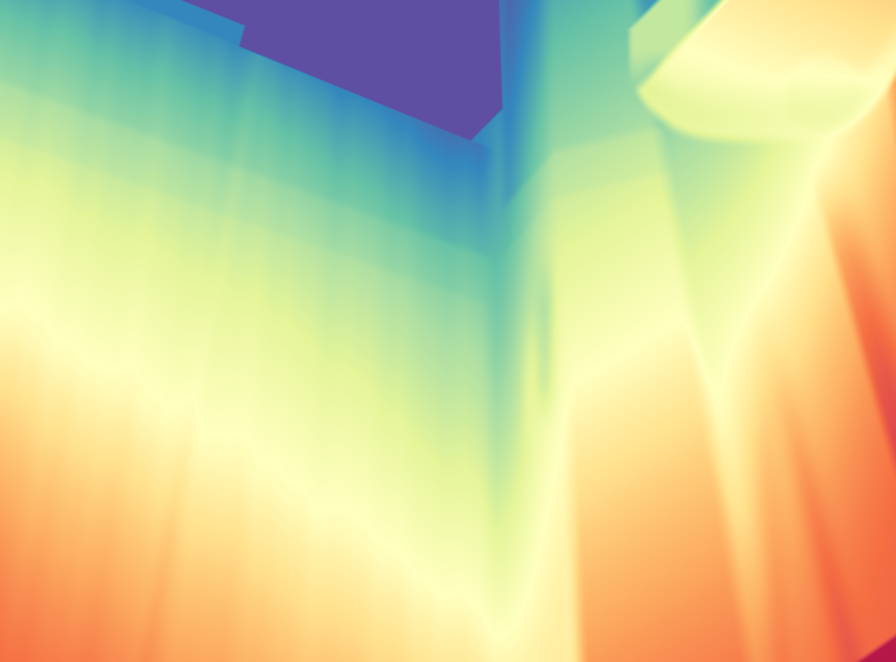
This texture map is drawn by a WebGL 1 fragment shader. Its source:

```glsl
precision highp float;
// Draws a spectral depth map of a building corner: two walls, open sky and a lamp hood.
uniform vec2 u_resolution;

#define CORNER_X 0.545
#define CORNER_BLUR 0.012
#define SKY_DEPTH 1.0
#define EAVES_DEPTH 0.9
#define BAND_STEP 0.018
#define CORNICE_STEP 0.03
#define STREAK 0.005
#define WEDGE_DEPTH 0.09

// Smooth step of half width w around zero
float soft(float v, float w) { return smoothstep(-w, w, v); }

// Bell-shaped ridge of width w
float ridge(float v, float w) { return exp(-v * v / (w * w)); }

// Spectral ramp: near is crimson, far is violet
vec3 spectral(float d) {
  float k = clamp(d, 0.0, 1.0) * 10.0;
  vec3 c = mix(vec3(0.62, 0.0, 0.26), vec3(0.84, 0.24, 0.31), clamp(k, 0.0, 1.0));
  c = mix(c, vec3(0.96, 0.43, 0.26), clamp(k - 1.0, 0.0, 1.0));
  c = mix(c, vec3(0.99, 0.68, 0.38), clamp(k - 2.0, 0.0, 1.0));
  c = mix(c, vec3(1.0, 0.88, 0.55), clamp(k - 3.0, 0.0, 1.0));
  c = mix(c, vec3(1.0, 1.0, 0.75), clamp(k - 4.0, 0.0, 1.0));
  c = mix(c, vec3(0.90, 0.96, 0.60), clamp(k - 5.0, 0.0, 1.0));
  c = mix(c, vec3(0.67, 0.87, 0.64), clamp(k - 6.0, 0.0, 1.0));
  c = mix(c, vec3(0.40, 0.76, 0.65), clamp(k - 7.0, 0.0, 1.0));
  c = mix(c, vec3(0.20, 0.53, 0.74), clamp(k - 8.0, 0.0, 1.0));
  return mix(c, vec3(0.37, 0.31, 0.64), clamp(k - 9.0, 0.0, 1.0));
}

// Layered sines for faint vertical streaks
float streaks(float x) {
  return sin(x * 43.0) + 0.6 * sin(x * 91.0 + 1.7) + 0.4 * sin(x * 167.0 + 0.6);
}

// Left wall: s runs from the roof line (0) to the pale contour (1)
float leftWall(vec2 p) {
  float roof = 1.079 - 0.554 * p.x;
  float s = (roof - p.y) / (0.563 + 0.284 * p.x);
  float up = max(1.0 - s, 0.0), down = max(s - 1.0, 0.0);
  float d = 0.5 + 0.27 * up + 0.1 * up * up * up - 0.45 * down + 0.15 * down * down;
  d += 0.05 * smoothstep(0.3, 0.54, p.x) * (1.0 - smoothstep(0.5, 1.2, s));
  d += BAND_STEP * (soft(p.y - 0.877 + 0.487 * p.x, 0.008) - 0.5);
  d += BAND_STEP * 0.7 * (soft(p.y - 0.792 + 0.463 * p.x, 0.008) - 0.5);
  float lean = p.x - 0.1375 * p.y * (1.0 - p.x / CORNER_X);
  d += STREAK * streaks(lean);
  d -= 0.015 * ridge(p.x - 0.163 - 0.1375 * p.y, 0.01);
  return mix(d, EAVES_DEPTH, soft(p.y - roof, 0.004));
}

// Narrow return beside the corner
float cornerReturn(vec2 p) {
  float crease = 0.475 + 0.7 * p.y - 0.245 * p.y * p.y;
  float pale = 0.44 + 0.1 * p.y + 0.27 * p.y * p.y;
  float d = mix(crease, pale, smoothstep(0.55, 0.632, p.x));
  float span = smoothstep(0.34, 0.43, p.y) * (1.0 - smoothstep(0.52, 0.64, p.y));
  d += 0.07 * span * ridge(p.x - 0.609, 0.011);
  return d - 0.035 * smoothstep(0.3, 0.42, p.y) * (1.0 - smoothstep(0.45, 0.56, p.y)) * ridge(p.x - 0.592, 0.01);
}

// Main face of the right wall
float frontFace(vec2 p) {
  float t = p.y - 0.428 - 0.81 * (p.x - 0.651);
  float below = max(-t, 0.0);
  return 0.5 + 0.483 * max(t, 0.0) - 0.65 * below + 0.3 * below * below;
}

// Near part of the right wall with folds and a dark wedge
float nearFace(vec2 p) {
  float q = p.x - 0.781;
  float t = p.y - 0.428 - 1.217 * q - 8.83 * q * q;
  float below = max(-t, 0.0);
  float d = 0.5 + 0.54 * max(t, 0.0) - 0.568 * below + 0.258 * below * below;
  float low = 1.0 - smoothstep(0.3, 0.6, p.y);
  d += 0.04 * low * ridge(p.x - 0.856 + 0.125 * p.y - 0.0, 0.018) * smoothstep(0.0, 0.25, p.y);
  d -= 0.045 * low * ridge(p.x - 0.95 + 0.186 * p.y, 0.016);
  d -= 0.025 * low * ridge(p.x - 0.872 + 0.05 * p.y, 0.014);
  float side = p.x - 0.898 - (0.771 - p.y) * 0.215;
  float span = smoothstep(0.2, 0.32, p.y) * (1.0 - smoothstep(0.6, 0.78, p.y));
  d -= WEDGE_DEPTH * span * soft(side, 0.008) * (1.0 - smoothstep(0.015, 0.055, side));
  d -= 0.08 * soft(p.x - 0.977 - (1.0 - p.y) * 0.12, 0.008);
  return mix(d, 0.04, soft((p.x - 0.957) * 0.94 - p.y, 0.006));
}

// Lamp hood and the panel behind it
float addHood(vec2 p, float d) {
  float panel = soft(p.x - max(0.703, 0.703 + (p.y - 0.956) * 0.75), 0.005);
  d = mix(d, 0.66, panel * smoothstep(0.86, 0.93, p.y) * (1.0 - smoothstep(0.76, 0.8, p.x)));
  float e = (p.x - 0.85) / 0.14;
  float under = p.y - 0.79 - 0.075 * e * e * e * e;
  float left = p.x - 0.71 - (p.y - 0.863) * 0.71;
  float hood = 0.56 - 0.35 * (p.x - 0.71) - 0.6 * max(p.y - 0.86, 0.0);
  hood += 0.05 * ridge(under - 0.03, 0.04);
  hood += 0.025 * (1.0 - smoothstep(0.03, 0.055, length((p - vec2(0.92, 0.86)) * vec2(1.0, 0.74))));
  return mix(d, hood, soft(left, 0.009) * soft(under, 0.014));
}

// Signed sky region, positive inside
float skyRegion(vec2 p) {
  float roof = p.y - 0.93 + 0.553 * (p.x - 0.267);
  float chamfer = (p.y - 0.787 - 1.37 * (p.x - 0.525)) * 0.6;
  chamfer = max(chamfer, p.y - 0.835);
  float notch = max(p.y - 1.0 + 0.543 * (p.x - 0.202), p.x - 0.267 - 0.2 * (p.y - 0.93));
  return min(min(roof, 0.557 + 0.024 * (1.0 - p.y) - p.x), min(chamfer, notch));
}

void main() {
  vec2 p = gl_FragCoord.xy / u_resolution;
  float right = mix(cornerReturn(p), frontFace(p), soft(p.x - 0.647 + 0.038 * p.y, 0.012));
  right = mix(right, nearFace(p), soft(p.x - 0.836 + 0.125 * p.y, 0.012));
  // Cornice steps
  float c = p.x - 0.618;
  float cornice = p.y - 0.771 - 0.31 * c - 1.21 * min(c, 0.0);
  float onWall = smoothstep(0.555, 0.57, p.x) * (1.0 - smoothstep(0.735, 0.76, p.x));
  right += onWall * CORNICE_STEP * (soft(cornice, 0.01) + 0.4 * soft(cornice + 0.07, 0.008));
  right = addHood(p, right);
  float depth = mix(leftWall(p), right, soft(p.x - CORNER_X, CORNER_BLUR));
  depth = mix(depth, SKY_DEPTH, soft(skyRegion(p), 1.2 / u_resolution.y));
  gl_FragColor = vec4(spectral(depth), 1.0);
}
```
